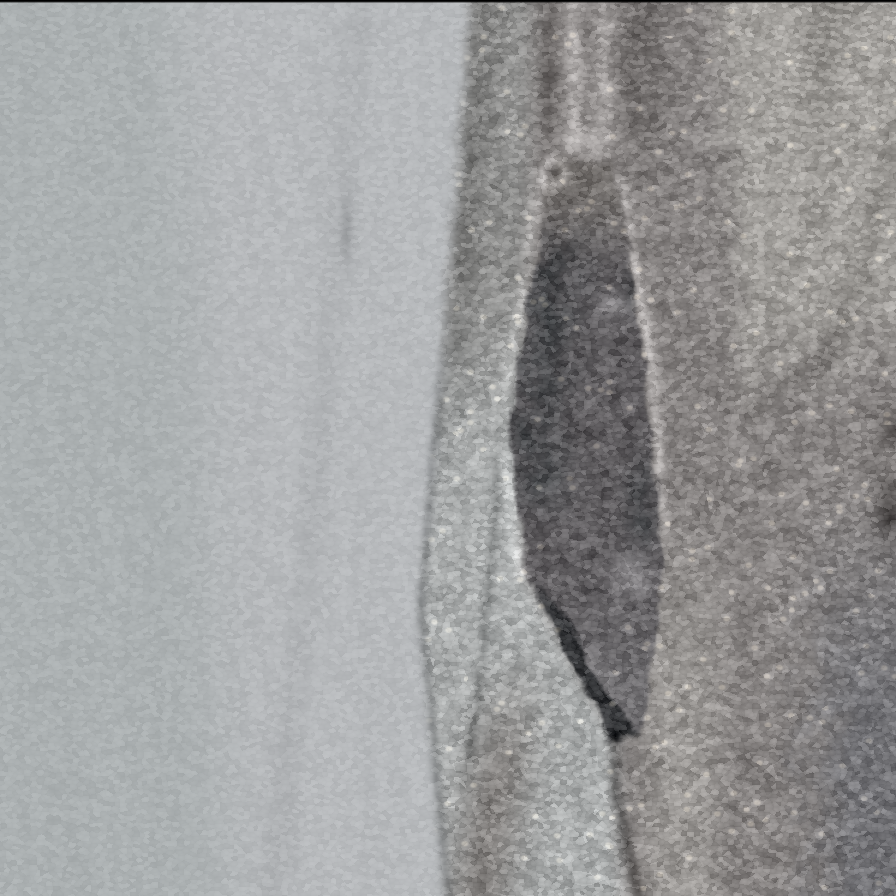
Write a three.js fragment shader that draws this texture.

```glsl
varying vec2 vUv;

vec2 hash2(vec2 p) {
  return fract(sin(vec2(dot(p, vec2(127.1, 311.7)), dot(p, vec2(269.5, 183.3)))) * 43758.5);
}

// Cellular noise: x is the distance to the nearest seed, y a random shade of its cell
vec2 cells(vec2 p) {
  vec2 cell = floor(p), f = fract(p);
  vec2 nearest = vec2(9.0, 0.0);
  for (int j = -1; j <= 1; j++) {
    for (int i = -1; i <= 1; i++) {
      vec2 o = vec2(float(i), float(j));
      vec2 h = hash2(cell + o);
      float d = length(o + h - f);
      if (d < nearest.x) nearest = vec2(d, hash2(cell + o + 71.0).x);
    }
  }
  return nearest;
}

// Layered sines, about -1 to 1
float waves(vec2 p) {
  float sum = 0.0, amp = 0.5;
  for (int i = 0; i < 4; i++) {
    sum += amp * sin(p.x + 1.7 * sin(p.y)) * cos(p.y * 0.8 + sin(p.x * 0.7));
    p = mat2(1.6, 1.2, -1.2, 1.6) * p + 2.3;
    amp *= 0.6;
  }
  return sum;
}

// Polyline x(y) through four heights
float path(float y, vec4 ys, vec4 xs) {
  vec3 t = clamp((vec3(y) - ys.xyz) / (ys.yzw - ys.xyz), 0.0, 1.0);
  return xs.x + dot(t, xs.yzw - xs.xyz);
}

float band(float v, float lo, float hi, float soft) {
  return smoothstep(lo - soft, lo + soft, v) * (1.0 - smoothstep(hi - soft, hi + soft, v));
}

float stroke(float x, float center, float width) {
  float d = (x - center) / width;
  return exp(-d * d);
}

float blob(vec2 p, vec2 center, vec2 radius) {
  vec2 d = (p - center) / radius;
  return exp(-dot(d, d));
}

// Pale paved lane with faint lengthwise wear
vec3 lane(vec2 p) {
  vec3 c = mix(vec3(0.67, 0.69, 0.695), vec3(0.715, 0.725, 0.735), smoothstep(0.18, 0.30, p.x + 0.06 * p.y - 0.02));
  c -= 0.035 * stroke(p.x, 0.305 + 0.1 * p.y, 0.018) * (0.7 + 0.3 * waves(p * vec2(20.0, 9.0)));
  c -= 0.09 * blob(p, vec2(0.387, 0.745), vec2(0.007, 0.035));
  return c + 0.008 * waves(vec2(p.x * 55.0, p.y * 3.0));
}

// Gritty verge to the right of the lane
vec3 verge(vec2 p, float edge, float rough) {
  vec3 c = vec3(0.525, 0.51, 0.505);
  vec3 pale = vec3(0.635, 0.625, 0.61);
  float topRight = smoothstep(0.77, 0.83, p.x - 0.06 * (1.0 - p.y) + 0.015 * rough)
    * smoothstep(0.50, 0.66, p.y - 0.35 * (p.x - 0.85) + 0.03 * rough);
  c = mix(c, pale, topRight);
  c -= 0.07 * topRight * stroke(p.x, 0.89 + 0.03 * p.y, 0.025) * smoothstep(0.8, 0.98, p.y);
  float trail = path(p.y, vec4(0.54, 0.60, 0.70, 0.87), vec4(0.83, 0.92, 0.965, 1.0));
  c -= 0.07 * stroke(p.x, trail + 0.006 * rough, 0.014) * band(p.y, 0.54, 0.87, 0.03);
  c = mix(c, vec3(0.44, 0.44, 0.455), smoothstep(0.86, 0.97, p.x + 0.03 * rough) * (1.0 - smoothstep(0.18, 0.5, p.y)));
  c = mix(c, pale, 0.65 * band(p.x, 0.72, 0.80, 0.03) * (1.0 - smoothstep(0.25, 0.46, p.y)));
  c += 0.10 * blob(p, vec2(0.91, 0.28), vec2(0.05, 0.06)) * max(rough, 0.0);
  // Shoulder strip, paler toward the bottom
  vec3 shoulder = mix(vec3(0.66, 0.67, 0.67), vec3(0.55, 0.55, 0.545), smoothstep(0.45, 0.72, p.y));
  float inner = path(p.y, vec4(0.0, 0.18, 0.36, 1.0), vec4(0.70, 0.69, 0.59, 0.60));
  c = mix(c, shoulder, 1.0 - smoothstep(inner - 0.025, inner + 0.015, p.x));
  c = mix(c, vec3(0.49, 0.475, 0.465), 0.85 * stroke(p.x, 0.535 + 0.16 * p.y, 0.038) * (1.0 - smoothstep(0.12, 0.30, p.y)));
  c -= 0.07 * stroke(p.x, edge + 0.012, 0.018) * smoothstep(0.45, 0.6, p.y);
  // Upper streaks, alternately worn dark and bright
  float top = smoothstep(0.76, 0.9, p.y);
  c -= 0.09 * top * (stroke(p.x, 0.612, 0.012) + stroke(p.x, 0.715, 0.028));
  float bright = stroke(p.x, 0.640, 0.010) + stroke(p.x, 0.674, 0.011);
  c += 0.16 * bright * smoothstep(0.81, 0.86, p.y) * (0.75 + 0.4 * rough);
  c += 0.16 * blob(p, vec2(0.647, 0.843), vec2(0.022, 0.018));
  return c;
}

// Broken hollow, with a deep shadow along its lower left rim
vec3 hollow(vec2 p, float left, float rough) {
  vec3 c = mix(vec3(0.375, 0.365, 0.375), vec3(0.45, 0.435, 0.425), smoothstep(0.68, 0.8, p.y));
  c = mix(c, vec3(0.46, 0.455, 0.465), 0.7 * (1.0 - smoothstep(0.22, 0.38, p.y)));
  float shade = stroke(p.x, left + 0.025, 0.035) * band(p.y, 0.44, 0.73, 0.04);
  shade += stroke(p.x, 0.715, 0.018) * (blob(p, vec2(0.71, 0.68), vec2(0.05, 0.025)) + blob(p, vec2(0.72, 0.43), vec2(0.05, 0.05)));
  c = mix(c, vec3(0.25, 0.26, 0.27), clamp(shade * (0.65 + 0.6 * rough), 0.0, 1.0));
  float rim = path(p.y, vec4(0.17, 0.23, 0.30, 0.35), vec4(0.72, 0.675, 0.638, 0.603));
  float deep = (1.0 - smoothstep(rim - 0.004, rim + 0.004, p.x + 0.008 * rough)) * (1.0 - smoothstep(0.32, 0.36, p.y));
  c = mix(c, vec3(0.20, 0.205, 0.215), deep);
  float stone = blob(p, vec2(0.708, 0.362), vec2(0.026, 0.024)) + 0.7 * blob(p, vec2(0.68, 0.657), vec2(0.018, 0.015));
  return c + 0.24 * stone * (0.8 + 0.5 * rough);
}

void main() {
  vec2 p = vUv;
  float rough = waves(p * vec2(65.0, 48.0));
  vec2 fine = cells(p * vec2(150.0, 210.0));
  vec2 coarse = cells(p * vec2(75.0, 95.0) + 13.0);

  // Lane border and shoulder cracks
  float edge = path(p.y, vec4(0.0, 0.32, 0.55, 1.0), vec4(0.50, 0.47, 0.49, 0.525));
  float side = smoothstep(edge - 0.012, edge + 0.012, p.x + 0.005 * rough);
  vec3 color = mix(lane(p), verge(p, edge, rough), side);
  color -= 0.13 * stroke(p.x, edge + 0.003 * rough, 0.006) * (1.0 - smoothstep(0.52, 0.66, p.y));
  float split = path(p.y, vec4(0.10, 0.22, 0.45, 0.60), vec4(0.515, 0.534, 0.555, 0.56));
  color -= 0.11 * stroke(p.x, split + 0.003 * rough, 0.006) * band(p.y, 0.14, 0.56, 0.04);

  // Hollow outline with pale chipped rims
  float left = path(p.y, vec4(0.18, 0.35, 0.52, 0.82), vec4(0.68, 0.592, 0.566, 0.615));
  float right = path(p.y, vec4(0.18, 0.37, 0.60, 0.82), vec4(0.714, 0.741, 0.72, 0.685));
  color += 0.17 * stroke(p.x, left - 0.010, 0.008) * band(p.y, 0.35, 0.78, 0.04) * (0.7 + 0.5 * rough);
  color += 0.17 * stroke(p.x, right + 0.006, 0.006) * band(p.y, 0.42, 0.79, 0.03) * (0.8 + 0.5 * rough);
  float inside = band(p.x + 0.007 * rough, left, right, 0.004) * band(p.y + 0.008 * rough, 0.178, 0.82, 0.008);
  color = mix(color, hollow(p, left, rough), inside);
  color += 0.18 * stroke(length((p - vec2(0.617, 0.807)) * vec2(1.0, 0.75)), 0.012, 0.005);

  // Crack running down from the hollow, and dark chips at the right border
  float crack = path(p.y, vec4(0.0, 0.06, 0.12, 0.19), vec4(0.713, 0.700, 0.687, 0.685));
  color -= 0.19 * stroke(p.x, crack + 0.002 * rough, 0.007) * (1.0 - smoothstep(0.17, 0.20, p.y));
  float chips = blob(p, vec2(1.0, 0.525), vec2(0.018, 0.02)) + blob(p, vec2(0.995, 0.43), vec2(0.016, 0.035));
  color -= 0.26 * chips * (0.8 + 0.5 * rough);

  // Grit
  float grit = mix(0.055, 0.15, side);
  color += grit * (fine.y - 0.5) + 0.4 * grit * (0.5 - fine.x);
  color += side * (0.09 * (coarse.y - 0.5) + 0.025 * rough);
  float fleck = step(0.93, coarse.y) * (1.0 - smoothstep(0.15, 0.4, coarse.x));
  color += side * fleck * vec3(0.13, 0.12, 0.10);
  color *= 1.0 - smoothstep(0.996, 0.999, p.y);
  gl_FragColor = vec4(clamp(color, 0.0, 1.0), 1.0);
}
```
